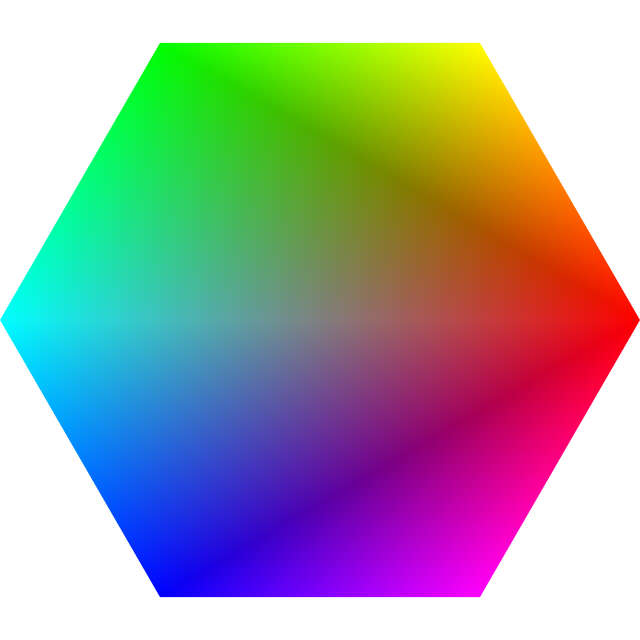
This background is drawn by a WebGL 1 fragment shader. Its source:

```glsl
precision highp float;
// A hexagon of blended rainbow corners, shaded as a four-triangle fan, on white.
uniform vec2 u_resolution;

const float SIXTH_TURN = 1.04719755;

// Corners run counterclockwise from the rightmost one.
vec2 corner(float index) {
  return 0.5 * vec2(cos(index * SIXTH_TURN), sin(index * SIXTH_TURN));
}

// Pure hues: red, yellow, green, cyan, blue, magenta.
vec3 cornerColor(float index) {
  return clamp(abs(mod(index + vec3(0.0, 4.0, 2.0), 6.0) - 3.0) - 1.0, 0.0, 1.0);
}

float cross2(vec2 a, vec2 b) {
  return a.x * b.y - a.y * b.x;
}

// Signed distance to the hexagon's sides, negative inside.
float hexagonDistance(vec2 p) {
  p = abs(p);
  return max(p.y, dot(p, vec2(0.8660254, 0.5))) - 0.4330127;
}

void main() {
  float size = min(u_resolution.x, u_resolution.y);
  vec2 p = (gl_FragCoord.xy - 0.5 * u_resolution) / size;

  // All triangles share the red corner, where each spans 30 degrees.
  vec2 apex = corner(0.0);
  vec2 fromApex = p - apex;
  float angle = atan(-fromApex.y, -fromApex.x);
  float first = clamp(floor(angle / (0.5 * SIXTH_TURN)) + 3.0, 1.0, 4.0);

  // Barycentric blend of the triangle's three corner colors.
  vec2 sideA = corner(first) - apex;
  vec2 sideB = corner(first + 1.0) - apex;
  float area = cross2(sideA, sideB);
  float weightA = cross2(fromApex, sideB) / area;
  float weightB = cross2(sideA, fromApex) / area;
  vec3 blend = cornerColor(0.0) * (1.0 - weightA - weightB)
             + cornerColor(first) * weightA
             + cornerColor(first + 1.0) * weightB;

  // Smooth outline over the white ground.
  float coverage = clamp(0.5 - hexagonDistance(p) * size, 0.0, 1.0);
  gl_FragColor = vec4(mix(vec3(1.0), clamp(blend, 0.0, 1.0), coverage), 1.0);
}
```
